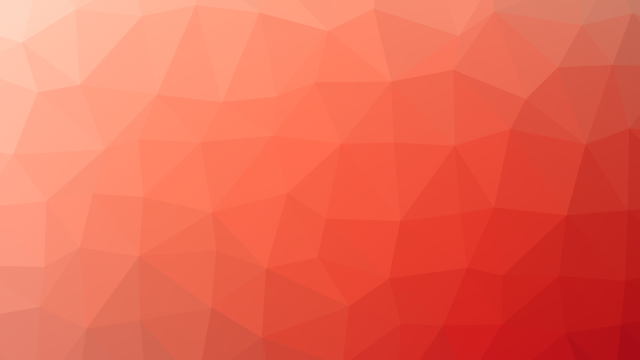
Reproduce this background procedurally as a WebGL 1 fragment shader.

```glsl
precision highp float;
// Low-poly background: a jittered triangle mesh shaded from pale peach to deep red.
uniform vec2 u_resolution;

const float ROWS = 6.0;      // mesh cells per canvas height
const float JITTER = 0.64;   // total vertex displacement, in cells
const float SHEEN = 0.22;    // amount of gradient kept inside a facet
const float VARIATION = 0.035;

vec2 hash2(vec2 p) {
  vec3 q = fract(p.xyx * vec3(0.1031, 0.1030, 0.0973));
  q += dot(q, q.yzx + 33.33);
  return fract((q.xx + q.yz) * q.zy);
}

// Mesh vertex belonging to a lattice point
vec2 meshVertex(vec2 cell) {
  return cell + JITTER * (hash2(cell + 17.0) - 0.5) + vec2(0.0, 0.1);
}

// Five evenly spaced colour stops
vec3 ramp(float x, vec3 a, vec3 b, vec3 c, vec3 d, vec3 e) {
  float t = x * 4.0;
  vec3 color = mix(a, b, clamp(t, 0.0, 1.0));
  color = mix(color, c, clamp(t - 1.0, 0.0, 1.0));
  color = mix(color, d, clamp(t - 2.0, 0.0, 1.0));
  return mix(color, e, clamp(t - 3.0, 0.0, 1.0));
}

// Smooth colour field: three horizontal ramps joined by a vertical parabola
vec3 colorField(vec2 uv) {
  uv = clamp(uv, 0.0, 1.0);
  vec3 top = ramp(uv.x, vec3(1.0, 0.85, 0.77), vec3(1.0, 0.70, 0.59),
    vec3(1.0, 0.59, 0.47), vec3(0.96, 0.53, 0.43), vec3(0.78, 0.48, 0.40));
  vec3 middle = ramp(uv.x, vec3(1.0, 0.65, 0.55), vec3(1.0, 0.50, 0.38),
    vec3(0.99, 0.39, 0.28), vec3(0.91, 0.27, 0.20), vec3(0.77, 0.19, 0.15));
  vec3 bottom = ramp(uv.x, vec3(0.89, 0.50, 0.43), vec3(0.82, 0.39, 0.31),
    vec3(0.84, 0.25, 0.19), vec3(0.80, 0.10, 0.11), vec3(0.65, 0.05, 0.09));
  float y = uv.y;
  return top * y * (2.0 * y - 1.0)
    + middle * 4.0 * y * (1.0 - y)
    + bottom * (1.0 - y) * (1.0 - 2.0 * y);
}

float cross2(vec2 a, vec2 b) {
  return a.x * b.y - a.y * b.x;
}

float edgeDistance(vec2 p, vec2 a, vec2 b) {
  return cross2(normalize(b - a), p - a);
}

// Positive inside the triangle, negative outside
float triangleDistance(vec2 p, vec2 a, vec2 b, vec2 c) {
  float winding = sign(cross2(b - a, c - a));
  return min(winding * edgeDistance(p, a, b),
    min(winding * edgeDistance(p, b, c), winding * edgeDistance(p, c, a)));
}

vec2 meshToUv(vec2 p, float aspect) {
  return (p + 0.5) / (ROWS * vec2(aspect, 1.0));
}

// Facet colour in rgb, weighted by its coverage in alpha
vec4 facet(vec2 p, vec2 a, vec2 b, vec2 c, float aspect, float pixel) {
  float coverage = clamp(0.5 + triangleDistance(p, a, b, c) / pixel, 0.0, 1.0);
  vec2 center = (a + b + c) / 3.0;
  vec3 color = colorField(meshToUv(mix(center, p, SHEEN), aspect));
  color *= 1.0 + VARIATION * (hash2(floor(center * 64.0)).x - 0.5);
  return vec4(color, 1.0) * coverage;
}

void main() {
  float aspect = u_resolution.x / u_resolution.y;
  float pixel = ROWS / u_resolution.y;
  vec2 p = gl_FragCoord.xy * pixel - 0.5;
  vec2 home = floor(p);

  // Faint base colour keeps the sum valid everywhere
  vec4 sum = vec4(colorField(meshToUv(p, aspect)), 1.0) * 0.001;

  // Each nearby quad is split along its shorter diagonal
  for (int j = -1; j <= 1; j++) {
    for (int i = -1; i <= 1; i++) {
      vec2 cell = home + vec2(float(i), float(j));
      vec2 a = meshVertex(cell);
      vec2 b = meshVertex(cell + vec2(1.0, 0.0));
      vec2 c = meshVertex(cell + vec2(1.0, 1.0));
      vec2 d = meshVertex(cell + vec2(0.0, 1.0));
      if (distance(a, c) < distance(b, d)) {
        sum += facet(p, a, b, c, aspect, pixel);
        sum += facet(p, a, c, d, aspect, pixel);
      } else {
        sum += facet(p, a, b, d, aspect, pixel);
        sum += facet(p, b, c, d, aspect, pixel);
      }
    }
  }
  gl_FragColor = vec4(sum.rgb / sum.a, 1.0);
}
```
